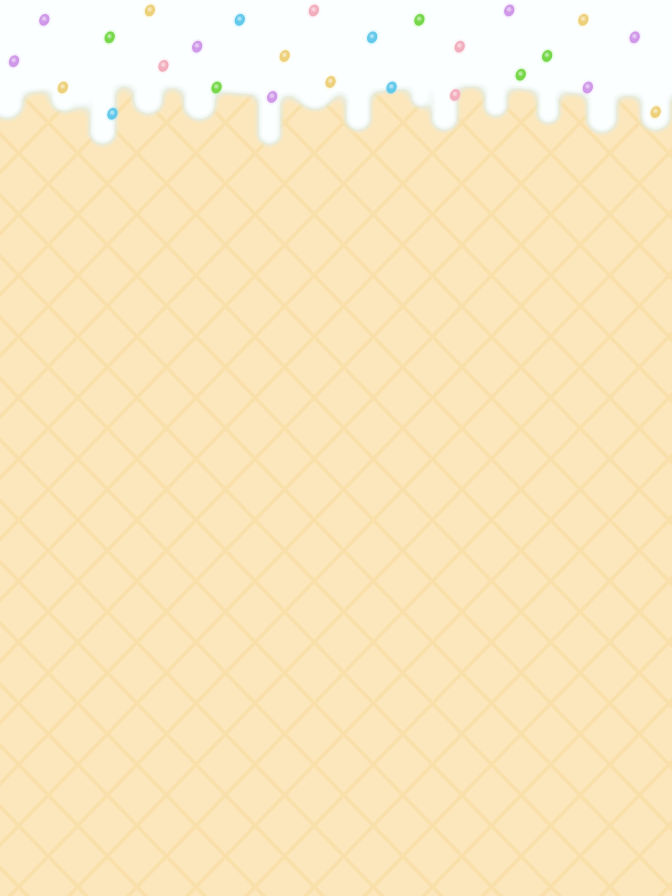
Give the GLSL for this background, as a Shadertoy shader.

```glsl
const float CANVAS_WIDTH = 576.0; // design units across the canvas
const int DRIP_COUNT = 15;

const vec3 WAFFLE = vec3(0.99, 0.906, 0.738);
const vec3 GROOVE = vec3(0.976, 0.878, 0.665);
const vec3 ICING = vec3(0.985, 1.0, 1.0);
const vec3 RIM = vec3(0.89, 0.925, 0.89);

// Drip centre, radius and tip depth
const vec3 DRIPS[DRIP_COUNT] = vec3[](
    vec3(6, 13, 101), vec3(55, 11, 95), vec3(71, 8, 91), vec3(88, 10.5, 123),
    vec3(127, 12, 97), vec3(171, 13, 102), vec3(231, 9, 123), vec3(270, 15, 93),
    vec3(307, 10, 111), vec3(361, 8, 91), vec3(381, 10.5, 111), vec3(425, 9, 99),
    vec3(470, 8.5, 105), vec3(516, 12, 113), vec3(562, 12, 111));

const vec3 CANDY[5] = vec3[](
    vec3(0.85, 0.62, 0.95), vec3(0.97, 0.85, 0.50), vec3(0.40, 0.82, 0.96),
    vec3(0.99, 0.71, 0.77), vec3(0.48, 0.88, 0.30));

float smoothUnion(float a, float b, float blend) {
    float h = max(blend - abs(a - b), 0.0) / blend;
    return min(a, b) - 0.25 * blend * h * h;
}

// Vertical column with a round tip; depth grows downward
float dripDistance(vec2 p, vec3 drip) {
    vec2 q = p - vec2(drip.x, drip.z - drip.y);
    return length(vec2(q.x, max(q.y, 0.0))) - drip.y;
}

float icingDistance(vec2 p) {
    float d = p.y - 78.0 - 4.0 * cos(0.0217 * (p.x - 253.0));
    for (int i = 0; i < DRIP_COUNT; i++) {
        d = smoothUnion(d, dripDistance(p, DRIPS[i]), 10.0);
    }
    return d;
}

// Two crossing families of diagonal grooves
vec3 waffleColor(vec2 p, float pixel) {
    vec2 cell = (p - vec2(244.0, 314.7)) / vec2(50.67, 52.4);
    vec2 diagonal = vec2(cell.x + cell.y, cell.x - cell.y);
    vec2 d = abs(fract(diagonal + 0.5) - 0.5) * 36.4;
    float groove = 1.0 - smoothstep(0.9, 1.5 + pixel, min(d.x, d.y));
    return mix(WAFFLE, GROOVE, groove);
}

// Gently wavering rows of sprinkles
vec2 sprinkleCenter(int row, int index) {
    float i = float(index);
    float phase = mod(i, 3.0);
    if (row == 0) {
        return vec2(47.0 + 77.0 * i - 9.0 * cos(2.094 * i), 13.0 + 4.0 * cos(3.1416 * i));
    }
    if (row == 1) {
        return vec2(94.0 + 75.0 * i, 32.0 + 8.0 * phase);
    }
    float spread = 14.0 + 10.0 * cos(0.55 * (i - 1.0));
    return vec2(12.0 + 50.0 * i - 29.0 * sin(0.2856 * i), 75.0 + (phase - 1.0) * spread);
}

// Tilted oval with a darker rim and a pale shine
vec3 addSprinkle(vec3 base, vec2 q, vec3 candy, float pixel) {
    vec2 axis = vec2(0.91, 0.42);
    vec2 local = vec2(dot(q, axis), dot(q, vec2(-axis.y, axis.x)));
    float d = (length(local / vec2(4.2, 5.2)) - 1.0) * 4.6;
    float shine = 1.0 - smoothstep(0.5, 3.0, length(local - vec2(-0.6, -0.8)));
    vec3 tint = mix(candy * 0.96, vec3(1.0), 0.5 * shine);
    vec3 shaded = mix(base, candy, 0.2 * (1.0 - smoothstep(0.0, 2.5, d)));
    return mix(shaded, tint, 1.0 - smoothstep(-0.6 * pixel, 0.6 * pixel, d));
}

vec3 addSprinkles(vec3 color, vec2 p, float pixel) {
    for (int row = 0; row < 3; row++) {
        int count = row == 2 ? 12 : 7;
        for (int i = 0; i < count; i++) {
            vec3 candy = CANDY[(i + 4 * (row % 2)) % 5];
            color = addSprinkle(color, p - sprinkleCenter(row, i), candy, pixel);
        }
    }
    return color;
}

void mainImage(out vec4 fragColor, in vec2 fragCoord) {
    float pixel = CANVAS_WIDTH / iResolution.x;
    vec2 p = vec2(fragCoord.x, iResolution.y - fragCoord.y) * pixel;

    // Waffle under a soft shadow
    float edge = icingDistance(p);
    vec3 color = waffleColor(p, pixel);
    color = mix(color, RIM, 0.75 * (1.0 - smoothstep(0.0, 4.5, edge)));

    // Icing with a cool rim
    vec3 icing = mix(ICING, RIM, 0.55 * smoothstep(-4.0, 0.5, edge));
    color = mix(icing, color, smoothstep(-pixel, pixel, edge));

    color = addSprinkles(color, p, pixel);
    fragColor = vec4(color, 1.0);
}
```
